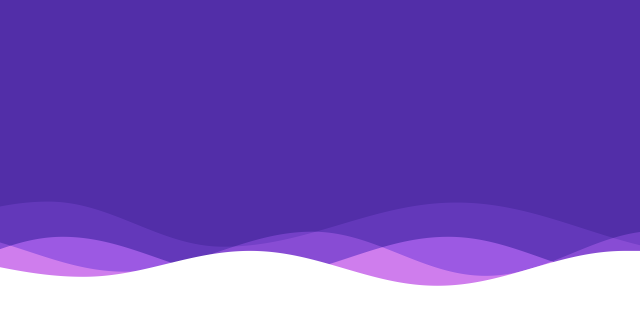
This background is drawn by a WebGL 2 fragment shader. Its source:

```glsl
#version 300 es
precision highp float;

uniform vec2 u_resolution;
out vec4 fragColor;

const float PI = 3.14159265;
const int CRESTS = 5;

const vec3 INDIGO = vec3(0.32, 0.18, 0.66);
const vec3 VIOLET = vec3(0.39, 0.22, 0.73);
const vec3 PURPLE = vec3(0.455, 0.25, 0.78);
const vec3 AMETHYST = vec3(0.535, 0.30, 0.83);
const vec3 ORCHID = vec3(0.61, 0.35, 0.89);
const vec3 PINK = vec3(0.81, 0.49, 0.93);
const vec3 WHITE = vec3(1.0);

// Height of a smooth wave running through alternating crests and troughs
float waveHeight(float x, vec2 turns[CRESTS]) {
    float height = turns[0].y;
    for (int i = 1; i < CRESTS; i++) {
        vec2 span = turns[i] - turns[i - 1];
        float t = clamp((x - turns[i - 1].x) / span.x, 0.0, 1.0);
        height += span.y * (0.5 - 0.5 * cos(PI * t));
    }
    return height;
}

// Antialiased coverage of the area below a wave
float below(vec2 uv, vec2 turns[CRESTS], float pixel) {
    return clamp((waveHeight(uv.x, turns) - uv.y) / pixel + 0.5, 0.0, 1.0);
}

void main() {
    vec2 uv = gl_FragCoord.xy / u_resolution;
    float pixel = 1.0 / u_resolution.y;

    // Turning points of each wave, from back to front
    vec2 backTurns[CRESTS] = vec2[CRESTS](
        vec2(-0.276, 0.229), vec2(0.0755, 0.370), vec2(0.349, 0.229),
        vec2(0.7135, 0.367), vec2(1.107, 0.206));
    vec2 middleTurns[CRESTS] = vec2[CRESTS](
        vec2(-0.104, 0.276), vec2(0.195, 0.151), vec2(0.488, 0.276),
        vec2(0.759, 0.138), vec2(1.029, 0.279));
    vec2 nearTurns[CRESTS] = vec2[CRESTS](
        vec2(-0.169, 0.130), vec2(0.098, 0.260), vec2(0.391, 0.130),
        vec2(0.7005, 0.260), vec2(0.990, 0.130));
    vec2 frontTurns[CRESTS] = vec2[CRESTS](
        vec2(-0.182, 0.216), vec2(0.130, 0.135), vec2(0.391, 0.216),
        vec2(0.6835, 0.107), vec2(0.977, 0.216));

    float back = below(uv, backTurns, pixel);
    float middle = below(uv, middleTurns, pixel);
    float near = below(uv, nearTurns, pixel);
    float front = below(uv, frontTurns, pixel);

    // Translucent overlaps, then the opaque foreground
    vec3 base = mix(INDIGO, VIOLET, back);
    vec3 overlap = mix(PURPLE, AMETHYST, back);
    vec3 color = mix(base, overlap, middle);
    color = mix(color, mix(ORCHID, PINK, middle), near);
    color = mix(color, WHITE, front);

    fragColor = vec4(color, 1.0);
}
```
